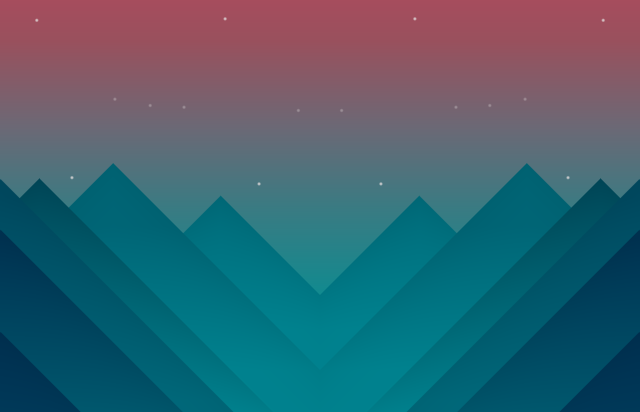
Reproduce this background procedurally as a Shadertoy shader.

```glsl
// Dusk over a symmetric valley: a red-to-teal sky with faint stars and layered
// 45 degree ridges. One half is computed and mirrored about the centre line;
// each ridge is a tent-shaped height test filled with a vertical gradient.

// Sky colours, from zenith to horizon
const vec3 SKY_ZENITH  = vec3(0.65, 0.30, 0.365);
const vec3 SKY_ROSE    = vec3(0.60, 0.315, 0.365);
const vec3 SKY_MAUVE   = vec3(0.42, 0.41, 0.46);
const vec3 SKY_SLATE   = vec3(0.23, 0.48, 0.51);
const vec3 SKY_HORIZON = vec3(0.07, 0.54, 0.56);

// Ridge colours, from the valley floor to the foreground
const vec3 VALLEY    = vec3(0.00, 0.51, 0.56);
const vec3 FAR_TOP   = vec3(0.00, 0.425, 0.485);
const vec3 TALL_TOP  = vec3(0.00, 0.40, 0.465);
const vec3 DARK_TOP  = vec3(0.00, 0.28, 0.35);
const vec3 SIDE_TOP  = vec3(0.00, 0.29, 0.38);
const vec3 SIDE_FOOT = vec3(0.00, 0.41, 0.48);
const vec3 NEAR_TOP  = vec3(0.00, 0.20, 0.325);
const vec3 NEAR_FOOT = vec3(0.00, 0.345, 0.43);
const vec3 NAVY      = vec3(0.00, 0.19, 0.32);
const vec3 NAVY_FOOT = vec3(0.00, 0.225, 0.35);

const float EDGE_SHADE  = 0.05;    // darkening just under a ridge line
const float SHADE_DEPTH = 0.06;

const int   STAR_COUNT  = 8;       // per half
const float STAR_RADIUS = 0.0033;
const float STAR_STEP   = 0.09;
const float STAR_LEVEL  = 0.75;    // height of the middle band
const float STAR_SPREAD = 0.19;    // distance to the outer bands
const vec3  STAR_COLOR  = vec3(0.88, 0.86, 0.86);

float hash(float n) {
    return fract(sin(n * 127.1) * 43758.5453);
}

float ramp(float a, float b, float x) {
    return clamp((x - a) / (b - a), 0.0, 1.0);
}

vec3 skyColor(float y) {
    vec3 c = mix(SKY_HORIZON, SKY_SLATE, ramp(0.29, 0.50, y));
    c = mix(c, SKY_MAUVE, ramp(0.50, 0.69, y));
    c = mix(c, SKY_ROSE, ramp(0.69, 0.90, y));
    return mix(c, SKY_ZENITH, ramp(0.90, 1.0, y));
}

// Stars step outward through a repeating low, high, middle rhythm
vec3 addStars(vec3 color, vec2 p, float pixel) {
    for (int i = 0; i < STAR_COUNT; i++) {
        float n = float(i);
        int beat = i % 5;
        float band = beat == 1 ? -1.0 : (beat == 2 ? 1.0 : 0.0);
        vec2 jitter = vec2(hash(n + 1.0), hash(n + 21.0)) - 0.5;
        vec2 star = vec2(0.06 + STAR_STEP * n, STAR_LEVEL + STAR_SPREAD * band);
        star += jitter * vec2(0.03, 0.05);
        float glow = mix(0.35, 0.8, abs(band));
        float d = length(p - star) - STAR_RADIUS;
        color = mix(color, STAR_COLOR, glow * (1.0 - smoothstep(-pixel, pixel, d)));
    }
    return color;
}

// fade holds the heights where the top and foot colours are reached
vec3 addRidge(vec3 color, vec2 p, float pixel, vec2 peak, vec3 top, vec3 foot, vec2 fade) {
    float depth = (peak.y - abs(p.x - peak.x) - p.y) * 0.7071;
    vec3 fill = mix(top, foot, ramp(fade.x, fade.y, p.y));
    fill *= 1.0 - EDGE_SHADE * exp(-max(depth, 0.0) / SHADE_DEPTH);
    return mix(color, fill, smoothstep(-0.7 * pixel, 0.7 * pixel, depth));
}

void mainImage(out vec4 fragColor, in vec2 fragCoord) {
    // Height spans 0 to 1; x is the distance from the centre line
    float pixel = 1.0 / iResolution.y;
    vec2 p = vec2(abs(fragCoord.x - 0.5 * iResolution.x), fragCoord.y) * pixel;

    vec3 color = addStars(skyColor(p.y), p, pixel);

    // Ridges from far to near
    color = addRidge(color, p, pixel, vec2(0.241, 0.525), FAR_TOP, VALLEY, vec2(0.52, 0.20));
    color = addRidge(color, p, pixel, vec2(0.502, 0.604), TALL_TOP, VALLEY, vec2(0.45, 0.10));
    color = addRidge(color, p, pixel, vec2(0.681, 0.567), DARK_TOP, VALLEY, vec2(0.57, 0.00));
    color = addRidge(color, p, pixel, vec2(0.775, 0.565), SIDE_TOP, SIDE_FOOT, vec2(0.52, 0.03));
    color = addRidge(color, p, pixel, vec2(0.775, 0.442), NEAR_TOP, NEAR_FOOT, vec2(0.42, 0.00));
    color = addRidge(color, p, pixel, vec2(0.775, 0.194), NAVY, NAVY_FOOT, vec2(0.19, 0.00));

    fragColor = vec4(color, 1.0);
}
```
